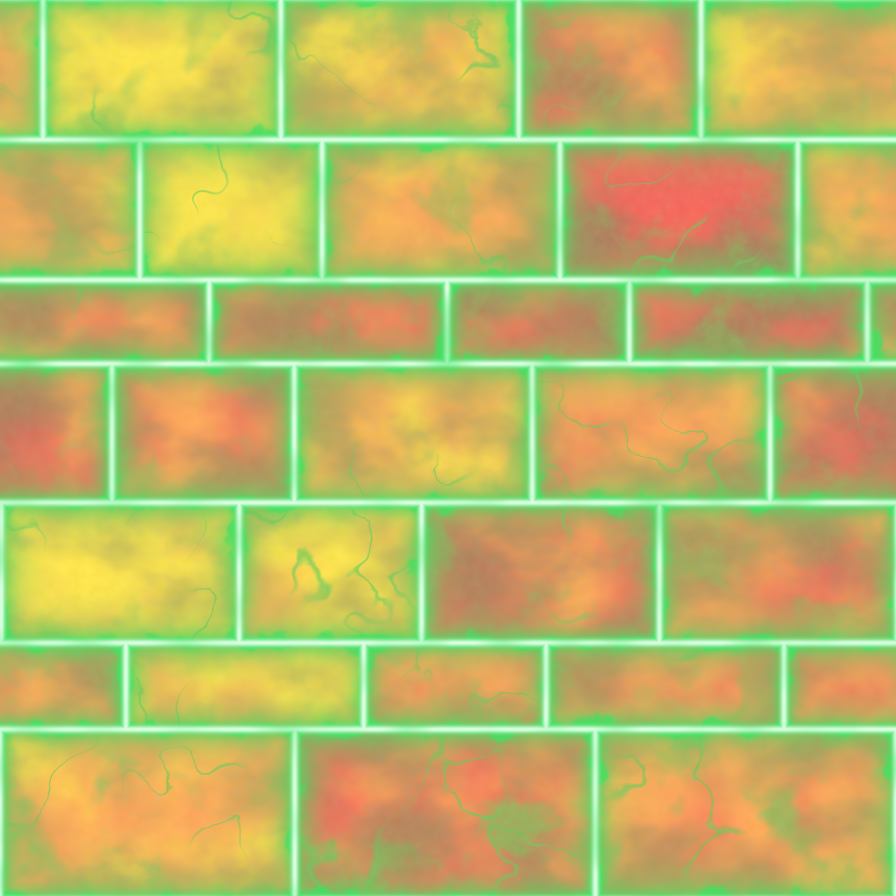
A Shadertoy shader for this texture map:

```glsl
// Seven courses of weathered stone blocks in yellow to red, with glowing green-white joints.
#define NARROW 0.2035      // width of the one short block in a course
#define JOINT 0.0036       // half width of the pale joint core
#define HALO 0.0095        // falloff of the green around a joint
#define FADE 0.024         // falloff of the olive shading inside a block
#define CORNER 0.018       // corner rounding of the shading
#define CHIPS 0.013        // depth of broken edges
#define VEIN 0.035         // vein thickness
#define BLOTCH 8.5         // frequency of the colour patches
#define GREEN vec3(0.25, 0.88, 0.38)
#define OLIVE vec3(0.52, 0.74, 0.37)
#define PALE vec3(0.86, 1.0, 0.89)

const int COURSES = 7;
// Lower edge of each course and left end of its first block, top to bottom
const float courseBase[COURSES] = float[COURSES](0.844, 0.6875, 0.594, 0.439, 0.2825, 0.186, -0.004);
const float courseShift[COURSES] = float[COURSES](0.579, 0.156, 0.499, 0.125, 0.267, 0.406, 0.0);
// Warmth of the blocks of each course: 0 yellow, 1 red
const vec4 courseTone[COURSES] = vec4[COURSES](
    vec4(0.65, 0.30, 0.10, 0.28), vec4(0.00, 0.42, 0.95, 0.38),
    vec4(0.86, 0.95, 0.75, 0.80), vec4(0.70, 0.38, 0.58, 0.86),
    vec4(0.15, 0.80, 0.65, 0.10), vec4(0.60, 0.66, 0.65, 0.15),
    vec4(0.40, 0.76, 0.52, 0.50));

vec2 hash2(vec2 p) {
    vec3 a = fract(p.xyx * vec3(0.1031, 0.1030, 0.0973));
    a += dot(a, a.yzx + 33.33);
    return fract((a.xx + a.yz) * a.zy);
}

float corner(vec2 cell, vec2 f, vec2 o) {
    return dot(hash2(cell + o) * 2.0 - 1.0, f - o);
}

float gradientNoise(vec2 p) {
    vec2 i = floor(p), f = p - i;
    vec2 u = f * f * f * (f * (f * 6.0 - 15.0) + 10.0);
    float low = mix(corner(i, f, vec2(0, 0)), corner(i, f, vec2(1, 0)), u.x);
    float high = mix(corner(i, f, vec2(0, 1)), corner(i, f, vec2(1, 1)), u.x);
    return 1.4 * mix(low, high, u.y);
}

float fbm(vec2 p) {
    float sum = 0.0, amp = 0.6;
    for (int i = 0; i < 4; i++) {
        sum += amp * gradientNoise(p);
        p = mat2(1.6, 1.2, -1.2, 1.6) * p + 7.3;
        amp *= 0.48;
    }
    return sum;
}

vec3 stoneRamp(float t) {
    vec3 c = mix(vec3(1.0, 0.90, 0.31), vec3(1.0, 0.67, 0.36), smoothstep(0.0, 0.5, t));
    return mix(c, vec3(0.98, 0.40, 0.37), smoothstep(0.45, 1.0, t));
}

void mainImage(out vec4 fragColor, in vec2 fragCoord) {
    vec2 p = fragCoord / iResolution.xy;
    float pixel = 1.0 / iResolution.y;

    // Find the course, then the block within it
    int row = 0;
    for (int i = 0; i < COURSES - 1; i++) if (p.y < courseBase[i]) row = i + 1;
    float top = row == 0 ? 1.003 : courseBase[max(row - 1, 0)];
    bool largeCourse = row == COURSES - 1;
    float first = largeCourse ? 0.329 : NARROW;
    float wide = (1.0 - first) / (largeCourse ? 2.0 : 3.0);
    float along = fract(p.x - courseShift[row]);
    int block = along < first ? 0 : min(1 + int((along - first) / wide), 3);
    float left = block == 0 ? 0.0 : first + float(block - 1) * wide;
    vec2 halfSize = 0.5 * vec2(block == 0 ? first : wide, top - courseBase[row]);
    vec2 local = vec2(along - left, p.y - courseBase[row]) - halfSize;
    vec2 seed = 40.0 * hash2(vec2(row, block) * 3.7 + 5.0);
    vec2 q = local + seed;

    // Distances to the block edge, sharp and rounded
    vec2 inset = halfSize - abs(local);
    float edge = min(inset.x, inset.y);
    vec2 r = CORNER - inset;
    float rounded = CORNER - length(max(r, 0.0)) - min(max(r.x, r.y), 0.0);

    // Stone colour: warm patches, dull stains, moss and grain
    float patches = fbm(q * BLOTCH);
    float stains = fbm(q * BLOTCH * vec2(0.9, 1.3) + 19.0);
    float grain = fbm(q * 75.0);
    float tone = courseTone[row][block];
    vec3 color = stoneRamp(tone + 0.6 * patches + 0.05 * grain);
    float dull = smoothstep(-0.22, 0.42, stains + 0.25 * (tone - 0.5) + 0.12 * grain);
    color = mix(color, mix(vec3(0.70, 0.68, 0.36), vec3(0.62, 0.49, 0.38), tone), 0.75 * dull);
    float moss = smoothstep(0.08, 0.45, fbm(q * 11.0 + 53.0) + 0.1 * grain);
    color = mix(color, OLIVE, moss * (largeCourse ? 0.75 : 0.45));

    // Thin branching veins in scattered areas
    vec2 warp = vec2(gradientNoise(q * 22.0), gradientNoise(q * 22.0 + 31.0));
    float crackField = abs(gradientNoise(q * 10.0 + 0.45 * warp + 0.06 * grain));
    float crack = 1.0 - smoothstep(0.0, VEIN + 8.0 * pixel, crackField);
    crack *= smoothstep(0.02, 0.3, gradientNoise(q * 6.0 + 71.0));
    color = mix(color, vec3(0.40, 0.80, 0.37), 0.65 * crack);
    color += 0.035 * grain;

    // Olive fade, chipped rim and green halo
    float wear = fbm(q * 24.0 + 11.0);
    color = mix(color, OLIVE, 0.72 * exp(-max(rounded, 0.0) / (FADE * (1.0 + 0.8 * patches))));
    float chip = CHIPS * (0.15 + 2.2 * max(wear, 0.0));
    color = mix(color, GREEN, 0.7 * (1.0 - smoothstep(chip - 0.002 - pixel, chip + 0.002 + pixel, rounded)));
    float spread = HALO * (1.0 + 0.9 * wear);
    color = mix(color, GREEN, exp(-max(rounded, 0.0) / spread));

    // Pale joint core, uneven in brightness
    float core = exp(-pow(edge / (JOINT + 0.3 * pixel), 2.0));
    float glow = clamp(0.92 + 0.55 * gradientNoise(p * 17.0), 0.5, 1.0);
    color = mix(color, PALE, core * glow);

    fragColor = vec4(clamp(color, 0.0, 1.0), 1.0);
}
```
